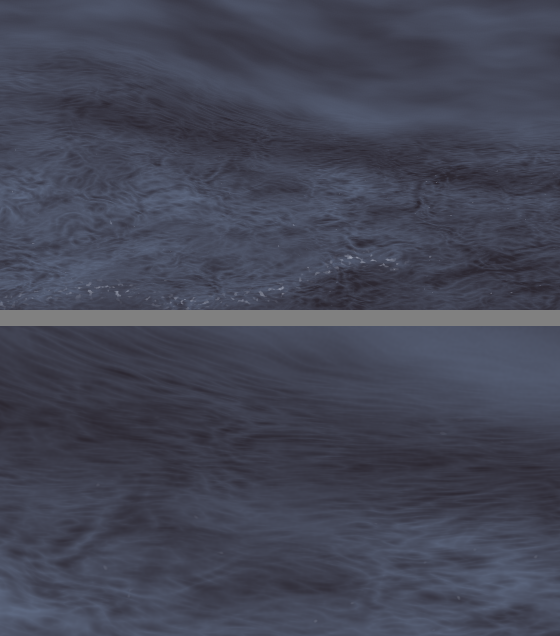
Top: the whole. Bottom: its middle third, enlarged.
Give the GLSL for this texture, as a WebGL 2 fragment shader.

```glsl
#version 300 es
precision highp float;
// Dusky sea: smooth swell at the top, a sloping crest with a dark trough,
// then wind-chopped water and a thin broken line of foam at the bottom.
// Stretched gradient noise bent along the crest gives tone; a ramp colours it.

#define DEEP_COLOR vec3(0.168, 0.152, 0.188)
#define SHEEN_COLOR vec3(0.345, 0.382, 0.470)
#define FOAM_COLOR vec3(0.62, 0.64, 0.70)
#define BASE_TONE 0.47
#define SWELL_CONTRAST 0.75
#define CHOP_CONTRAST 0.42
#define RIPPLE_CONTRAST 0.34
#define TROUGH_DEPTH 0.30
#define FOAM_AMOUNT 0.85
#define GRAIN_AMOUNT 0.035

uniform vec2 u_resolution;
out vec4 fragColor;

// Integer hash, two values in 0..1
vec2 hash2(vec2 cell) {
    uvec2 v = uvec2(ivec2(cell)) * 1664525u + 1013904223u;
    v.x += v.y * 1664525u;
    v.y += v.x * 1664525u;
    v ^= v >> 16u;
    v.x += v.y * 1664525u;
    v.y += v.x * 1664525u;
    v ^= v >> 16u;
    return vec2(v & 65535u) / 65535.0;
}

float cornerSlope(vec2 cell, vec2 offset) {
    return dot(hash2(cell) * 2.0 - 1.0, offset);
}

// Gradient noise, roughly -0.7..0.7
float noise(vec2 p) {
    vec2 i = floor(p), f = p - i;
    vec2 w = f * f * f * (f * (f * 6.0 - 15.0) + 10.0);
    vec2 e = vec2(1.0, 0.0);
    float low = mix(cornerSlope(i, f), cornerSlope(i + e, f - e), w.x);
    float high = mix(cornerSlope(i + e.yx, f - e.yx), cornerSlope(i + 1.0, f - 1.0), w.x);
    return mix(low, high, w.y);
}

float fbm(vec2 p, int octaves) {
    float sum = 0.0, gain = 1.0;
    for (int k = 0; k < octaves; k++) {
        sum += gain * noise(p);
        p = mat2(1.6, 1.2, -1.2, 1.6) * p + 17.3;
        gain *= 0.5;
    }
    return sum;
}

// Sharp-topped wavelets, centred near zero
float ridges(vec2 p) {
    return 0.6 - 2.0 * abs(noise(p)) - 0.9 * abs(noise(p * 1.9 + 31.7));
}

float band(float distance, float width) {
    return exp(-distance * distance / (width * width));
}

// Heights of the main lines across the canvas
float crestLine(float x) { return 0.86 - 0.255 * smoothstep(0.2, 1.25, x); }
float troughLine(float x) { return 0.65 - 0.23 * smoothstep(-0.1, 1.9, x); }
float foamLine(float x) {
    return 0.045 + 0.018 * sin(x * 9.0 - 1.2) + 0.12 * smoothstep(0.85, 1.2, x);
}

void main() {
    vec2 p = gl_FragCoord.xy / u_resolution.y;
    vec2 warp = vec2(fbm(p * vec2(3.0, 6.0) + 5.0, 3), fbm(p * vec2(3.5, 7.0) + 40.0, 3));
    float crest = crestLine(p.x) + 0.02 * warp.x;
    float trough = troughLine(p.x) + 0.05 * warp.y;
    float foamY = foamLine(p.x) + 0.018 * warp.x;

    // Coordinates that follow the slope of the crest
    vec2 flow = p;
    flow.y -= (crestLine(p.x) - 0.73) * smoothstep(0.2, 0.65, p.y);
    flow += warp * vec2(0.05, 0.028);
    float rough = smoothstep(0.06, -0.16, p.y - crest);
    float choppy = smoothstep(0.62, 0.40, p.y);

    // Broad light and shade
    float tone = BASE_TONE + 0.03 * smoothstep(0.4, 1.5, p.x) * (1.0 - rough);
    tone += SWELL_CONTRAST * mix(0.65, 0.5, rough) * fbm(flow * vec2(2.2, 8.5) + 11.0, 3);
    tone += 0.17 * band(p.y - crest + 0.005, 0.045);
    tone += 0.12 * band(p.y - 0.97, 0.07);
    tone -= 0.10 * band(p.y - 0.84, 0.06) * smoothstep(0.9, 1.4, p.x);
    tone -= TROUGH_DEPTH * band(p.y - trough, 0.075) * smoothstep(0.02, 0.3, p.x);
    tone += 0.10 * band(p.y - 0.35, 0.14) * smoothstep(1.5, 0.5, p.x);
    tone -= 0.10 * smoothstep(0.9, 1.7, p.x) * smoothstep(0.5, 0.25, p.y);

    // Wind chop and fine ripples
    float patches = 0.8 + 0.7 * fbm(p * vec2(4.0, 7.0) + 70.0, 2);
    float chop = ridges(flow * vec2(9.0, 30.0) + 3.0 * warp.x);
    float ripple = ridges(flow * mix(vec2(13.0, 85.0), vec2(25.0, 75.0), choppy) + 90.0);
    tone += rough * patches * mix(0.45, 1.0, choppy) * CHOP_CONTRAST * chop;
    tone += mix(0.08, 1.0, rough) * patches * RIPPLE_CONTRAST * ripple;

    // Dark water under the foam, paler water just above it
    float above = p.y - foamY;
    tone -= 0.20 * smoothstep(0.0, -0.04, above);
    tone += 0.10 * band(above - 0.03, 0.05) * smoothstep(1.4, 1.1, p.x);
    tone += GRAIN_AMOUNT * noise(p * 210.0);
    vec3 color = mix(DEEP_COLOR, SHEEN_COLOR, clamp(tone, 0.02, 1.12));

    // Broken foam line and a few stray glints
    float specks = noise(flow * vec2(48.0, 85.0) + 200.0) + 0.4 * noise(p * 110.0);
    float clumps = smoothstep(-0.25, 0.3, noise(vec2(p.x * 8.0, 3.5)));
    float line = band(above, 0.022) * smoothstep(1.36, 1.22, p.x) * mix(0.45, 1.0, clumps);
    float foam = line * smoothstep(0.08, 0.42, specks);
    foam += 0.45 * choppy * smoothstep(0.50, 0.68, specks);
    color = mix(color, FOAM_COLOR, clamp(FOAM_AMOUNT * foam, 0.0, 1.0));
    fragColor = vec4(color, 1.0);
}
```
